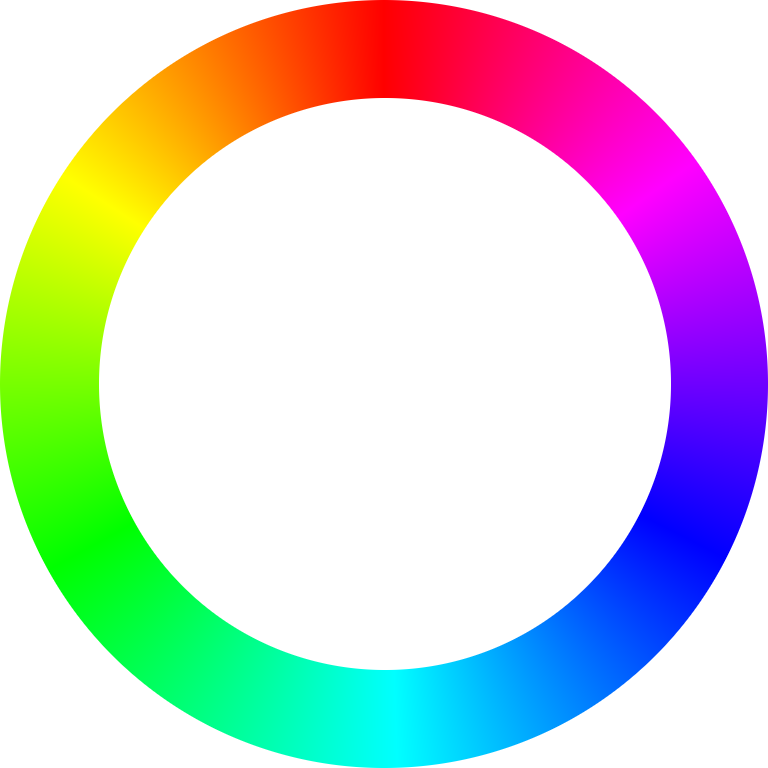
A Shadertoy shader for this background:

```glsl
// A hue wheel: a broad rainbow ring that touches the canvas edges, on white.
// Two circle distances cut the ring; the angle, counted counterclockwise
// from the top, is warped through hue stops and turned into a pure colour.

const float TAU = 6.2831853;
const vec3 PAPER = vec3(1.0);

const vec2 OUTER_CENTER = vec2(0.5);
const float OUTER_RADIUS = 0.5;
const vec2 HOLE_CENTER = vec2(0.5013, 0.5);
const float HOLE_RADIUS = 0.3724;

// Angles in degrees of red, yellow, green, cyan, blue, magenta, red
const float HUE_STOPS[7] = float[7](0.0, 57.0, 119.0, 182.0, 243.0, 305.5, 360.0);

float circleDistance(vec2 p, vec2 center, float radius) {
    return length(p - center) - radius;
}

// Coverage of the inside of a shape, softened over one pixel
float coverage(float dist, float pixel) {
    return clamp(0.5 - dist / pixel, 0.0, 1.0);
}

// Counterclockwise angle from straight up, 0 to 360 degrees
float degreesFromTop(vec2 offset) {
    return 360.0 * fract(atan(-offset.x, offset.y) / TAU);
}

// Sum the linear progress through each sector: 0 to 6
float hueAtAngle(float angle) {
    float hue = 0.0;
    for (int i = 0; i < 6; i++) {
        float span = HUE_STOPS[i + 1] - HUE_STOPS[i];
        hue += clamp((angle - HUE_STOPS[i]) / span, 0.0, 1.0);
    }
    return hue;
}

vec3 hueToRgb(float hue) {
    vec3 wave = abs(mod(hue + vec3(0.0, 4.0, 2.0), 6.0) - 3.0);
    return clamp(wave - 1.0, 0.0, 1.0);
}

void mainImage(out vec4 fragColor, in vec2 fragCoord) {
    // Square canvas units, centred on any aspect ratio
    float side = min(iResolution.x, iResolution.y);
    vec2 p = (fragCoord - 0.5 * iResolution.xy) / side + 0.5;
    float pixel = 1.0 / side;

    // Ring: outer disc minus the hole
    float disc = circleDistance(p, OUTER_CENTER, OUTER_RADIUS);
    float hole = circleDistance(p, HOLE_CENTER, HOLE_RADIUS);
    float ring = coverage(max(disc, -hole), pixel);

    // Rainbow around the centre
    vec2 offset = p - OUTER_CENTER + vec2(0.0, 1e-6);
    vec3 rainbow = hueToRgb(hueAtAngle(degreesFromTop(offset)));

    fragColor = vec4(mix(PAPER, rainbow, ring), 1.0);
}
```
